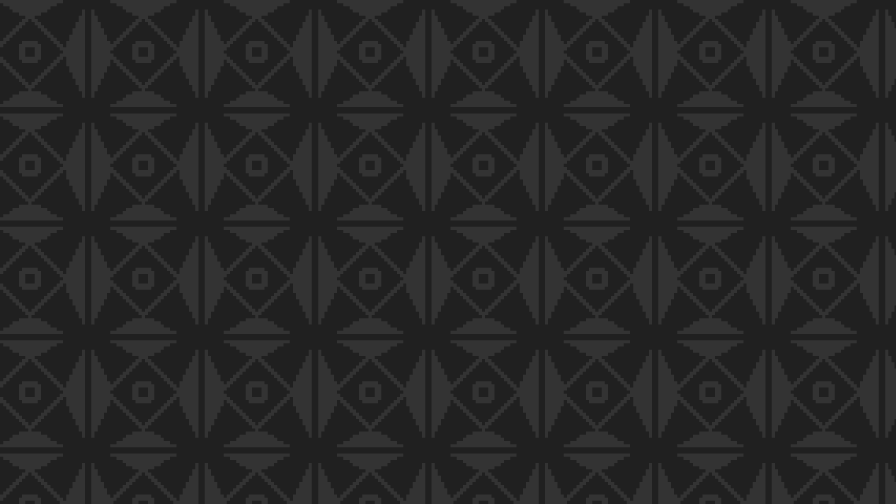
This pattern is drawn by a WebGL 1 fragment shader. Its source:

```glsl
precision mediump float;

uniform vec2 u_resolution;

const float ROWS = 160.0;   // square cells over the canvas height
const float PERIOD = 36.0;  // cells per repeat
const int SAMPLES = 4;      // antialiasing grid per axis

const vec3 GROUND = vec3(0.125);
const vec3 THREAD = vec3(0.2);

// Stepped wedge: widest beside the gap, shrinking with each layer inward.
float wedge(float across, float along, float baseHalf, float taper, float layers) {
  float layer = 16.5 - abs(across - 0.5);
  float inside = step(-0.25, layer) * step(layer, layers - 0.5);
  return inside * step(abs(along), baseHalf - taper * layer);
}

// Diamond outline between two Manhattan radii.
float diamond(vec2 cell, float inner, float outer) {
  float radius = abs(cell.x) + abs(cell.y);
  return step(inner - 0.25, radius) * step(radius, outer + 0.25);
}

// Square ring with clipped corners and a square hole.
float ring(vec2 cell, float hole, float outer) {
  vec2 a = abs(cell);
  float side = max(a.x, a.y);
  float clipped = step(a.x + a.y, 2.0 * outer - 0.5);
  return step(hole + 0.25, side) * step(side, outer + 0.25) * clipped;
}

// Coverage of one cell, measured from the centre of its repeat.
float motif(vec2 cell) {
  float shape = max(diamond(cell, 11.0, 12.0), ring(cell, 1.0, 3.0));
  shape = max(shape, wedge(cell.x, cell.y - 0.5, 13.6, 2.0, 6.0));
  return max(shape, wedge(cell.y, cell.x, 10.4, 1.75, 5.0));
}

// Cell offsets run from -16 to 19 within each repeat.
vec2 repeatCell(vec2 position, vec2 center) {
  vec2 cell = floor(position) + 0.5;
  return floor(mod(cell - center + 16.0, PERIOD)) - 16.0;
}

void main() {
  float cellScale = ROWS / u_resolution.y;
  float coverage = 0.0;

  // Average subpixel samples to smooth the cell edges.
  for (int j = 0; j < SAMPLES; j++) {
    for (int i = 0; i < SAMPLES; i++) {
      vec2 offset = (vec2(float(i), float(j)) + 0.5) / float(SAMPLES) - 0.5;
      vec2 position = (gl_FragCoord.xy + offset) * cellScale;
      position.y = ROWS - position.y;
      coverage += motif(repeatCell(position, vec2(9.0, 16.0)));
    }
  }

  coverage /= float(SAMPLES * SAMPLES);
  gl_FragColor = vec4(mix(GROUND, THREAD, coverage), 1.0);
}
```
